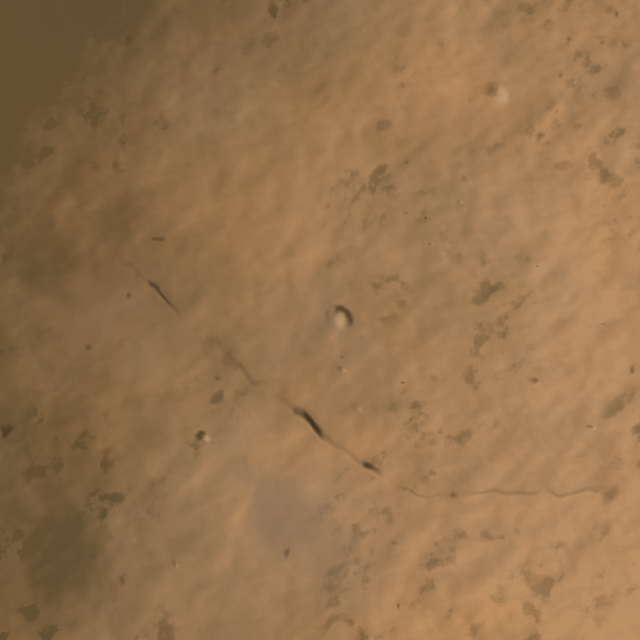
Write a WebGL 2 fragment shader that draws this texture.

```glsl
#version 300 es
precision highp float;
// Weathered ochre clay with damp olive staining, rough grain, sparse pits and one broken diagonal crack.
uniform vec2 u_resolution;
out vec4 fragColor;

float hash(vec2 p) {
    return fract(sin(dot(p, vec2(127.1, 311.7))) * 43758.5453);
}

float noise(vec2 p) {
    vec2 i = floor(p), f = fract(p);
    f = f * f * f * (f * (f * 6.0 - 15.0) + 10.0);
    return mix(mix(hash(i), hash(i + vec2(1, 0)), f.x),
               mix(hash(i + vec2(0, 1)), hash(i + vec2(1, 1)), f.x), f.y);
}

float fbm(vec2 p) {
    float sum = 0.0, gain = 0.5;
    for (int i = 0; i < 5; i++) {
        sum += gain * noise(p);
        p = mat2(0.8, 0.6, -0.6, 0.8) * p * 2.03 + 17.3;
        gain *= 0.5;
    }
    return sum;
}

// 1 near the center, fading softly to 0 outside the radius
float blob(vec2 p, float radius) {
    return 1.0 - smoothstep(0.1 * radius, 1.3 * radius, length(p));
}

// Window along x with soft ends
float span(float x, float a, float b) {
    return smoothstep(a - 0.02, a + 0.02, x) * (1.0 - smoothstep(b - 0.02, b + 0.02, x));
}

// Scattered pits: x is shadow, y is the pale chip beside it
vec2 pits(vec2 p, float cells, float density) {
    vec2 result = vec2(0), home = floor(p * cells);
    for (int j = -1; j <= 1; j++)
    for (int i = -1; i <= 1; i++) {
        vec2 cell = home + vec2(i, j);
        vec2 center = (cell + 0.15 + 0.7 * vec2(hash(cell + 3.7), hash(cell + 9.1))) / cells;
        float radius = (0.07 + 0.1 * hash(cell + 5.3)) / cells;
        vec2 d = p - center;
        float present = step(hash(cell + cells), density * (0.15 + center.x));
        float depth = present * (0.3 + 0.7 * hash(cell + 13.0));
        float chip = present * step(0.8, hash(cell + 31.0));
        result = max(result, vec2(depth * blob(d, radius),
            chip * blob(d - radius * vec2(1.3, -0.6), radius * 0.8)));
    }
    return result;
}

void main() {
    vec2 uv = gl_FragCoord.xy / u_resolution;
    vec2 warp = vec2(fbm(uv * 9.0), fbm(uv * 9.0 + 40.0)) - 0.48;
    vec2 fray = vec2(fbm(uv * 38.0), fbm(uv * 38.0 + 30.0)) - 0.48;
    vec2 p = uv + 0.07 * warp + 0.02 * fray;

    // Broad light, darker at the left and along the upper left edge
    float tone = 0.02 + 0.55 * smoothstep(0.0, 0.45, p.x) + 0.26 * uv.x;
    tone -= 0.38 * smoothstep(0.7, 0.98, p.y) * (1.0 - smoothstep(0.4, 0.75, p.x));
    tone += 0.14 * uv.x * (1.0 - uv.y);
    tone -= 0.32 * blob(p - vec2(0.11, 0.13), 0.08);

    // Mottling, strongest in the stained part
    float stain = 1.0 - smoothstep(0.1, 0.6, uv.x);
    tone += (0.42 + 0.3 * stain) * (fbm(p * 4.5 + 6.0) - 0.48);
    tone += (0.26 + 0.14 * stain) * (fbm(p * 15.0 + 2.0) - 0.48);

    // Shallow relief, drawn out along the rising diagonal
    vec2 grain = mat2(0.7, -0.7, 0.7, 0.7) * (uv + 0.02 * warp) * vec2(1.0, 0.9);
    grain *= vec2(27.0, 38.0);
    float relief = fbm(grain) - fbm(grain + vec2(0.15, -0.45));
    tone += 0.48 * relief * (0.55 + 0.55 * uv.x);

    // Soft brown smudges gathered in loose clusters
    float cluster = smoothstep(0.42, 0.75, noise(uv * 9.0 + 55.0));
    float smudge = smoothstep(0.55, 0.78, fbm(grain * 1.2 + 11.0)) * cluster;
    tone -= 0.42 * smudge;

    vec3 color = mix(vec3(0.42, 0.33, 0.21), vec3(0.71, 0.54, 0.375), clamp(tone, -0.1, 1.08));

    // Dusty grey patches and warmer brown ones
    float dust = blob(p - vec2(0.48, 0.43), 0.12) + blob(p - vec2(0.45, 0.2), 0.18)
               + blob(p - vec2(0.16, 0.47), 0.14);
    dust *= smoothstep(0.2, 0.7, fbm(p * 11.0 + 70.0));
    color = mix(color, vec3(0.53, 0.43, 0.33), 0.6 * min(dust, 1.0));
    color *= 1.0 + vec3(0.07, 0.0, -0.1) * (fbm(p * 6.0 + 90.0) - 0.48);

    // Sparse pits and chips with frayed outlines
    vec2 ragged = uv + 0.022 * fray;
    vec2 marks = max(pits(ragged, 11.0, 0.2), 0.6 * pits(ragged, 23.0, 0.1));
    color = mix(color, color * vec3(0.52, 0.49, 0.45), 0.85 * marks.x);
    color = mix(color, vec3(0.78, 0.65, 0.5), 0.6 * marks.y);

    // Pebble with a broken shadow around its upper side
    vec2 stone = uv + 0.01 * fray - vec2(0.53, 0.5);
    float rim = blob(vec2(length(stone) - 0.017, 0.0), 0.007) * smoothstep(-0.012, 0.012, stone.y + 0.5 * abs(stone.x));
    color *= 1.0 - 0.4 * rim * smoothstep(0.2, 0.6, noise(uv * 60.0));
    color = mix(color, vec3(0.76, 0.62, 0.46), 0.75 * blob((stone - vec2(0.003, -0.002)) * vec2(1.2, 0.8), 0.012));

    // Crack falling to the right, then levelling out
    float bend = 0.03 * log(1.0 + exp((0.615 - uv.x) / 0.03));
    float path = 0.23 + 0.87 * bend + 0.022 * (noise(vec2(uv.x * 15.0, 4.0)) - 0.5)
               + 0.012 * (noise(vec2(uv.x * 48.0, 8.0)) - 0.5) + 0.012 * fray.y;
    float offset = (uv.y - path) / mix(1.33, 1.0, smoothstep(0.55, 0.65, uv.x));
    float strength = 0.9 * span(uv.x, 0.44, 0.585) + 0.45 * span(uv.x, 0.2, 0.27)
                   + 0.25 * span(uv.x, 0.35, 0.41) + 0.18 * span(uv.x, 0.62, 0.95);
    strength *= 0.15 + 0.85 * smoothstep(0.15, 0.75, noise(vec2(uv.x * 45.0, 15.0)));
    float width = 0.003 + 0.004 * noise(vec2(uv.x * 34.0, 22.0));
    color *= 1.0 - 0.6 * strength * blob(vec2(offset, 0.0), width);
    color *= 1.0 - 0.12 * strength * blob(vec2(offset, 0.0), 0.016);
    color += vec3(0.08, 0.07, 0.05) * strength * blob(vec2(offset + 0.007, 0.0), 0.005);

    fragColor = vec4(color, 1.0);
}
```
